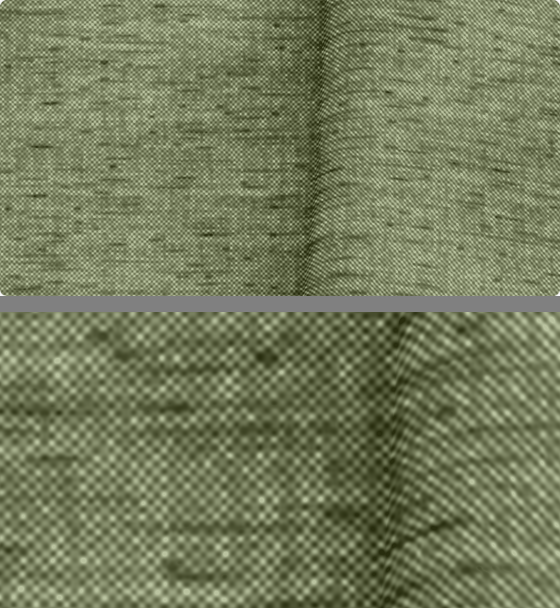
Top, the full canvas; bottom, a detail of the centre.
A Shadertoy shader for this texture:

```glsl
// Sage green woven linen with dark slubs and one soft vertical fold.

const vec3 LINEN = vec3(0.472, 0.502, 0.372);
const vec3 TONE_AXIS = vec3(1.0, 1.03, 1.0);
const vec3 BACKDROP = vec3(0.96);
const float PI = 3.14159;
const float THREADS = 119.0; // threads per canvas height

float hash(vec2 p) {
    vec3 q = fract(vec3(p.xyx) * vec3(0.1031, 0.1030, 0.0973));
    q += dot(q, q.yzx + 33.33);
    return fract((q.x + q.y) * q.z);
}

// Brightness along one thread: layered sines with random phases
float threadTone(float along, float id, float seed) {
    float phase = 6.283 * hash(vec2(id, seed));
    float phase2 = 6.283 * hash(vec2(id, seed + 7.0));
    float slow = sin(along * 0.11 + phase) + sin(along * 0.27 + phase2);
    float fine = sin(along * 0.83 + phase2 * 3.0) + sin(along * 1.71 + phase * 2.0);
    return 0.3 * slow + 0.36 * fine + hash(vec2(id, seed + 13.0)) - 0.5;
}

// Blend neighbouring threads so that their borders stay soft
float threads(float along, float across, float seed) {
    float id = floor(across);
    float blend = smoothstep(0.0, 1.0, across - id);
    return mix(threadTone(along, id, seed), threadTone(along, id + 1.0, seed), blend);
}

// Checker of thread crossings; lean favours one of its two diagonals
float crossings(vec2 weave, float lean) {
    float falling = cos(PI * (weave.x + weave.y));
    float rising = cos(PI * (weave.x - weave.y));
    return mix(rising, falling, 0.5 + 0.5 * lean);
}

// Cellular scatter of tapered horizontal slubs
float slubs(vec2 p, vec2 cell, float density, float thickness, float seed) {
    vec2 q = p / cell;
    vec2 base = floor(q);
    float cover = 0.0;
    for (int j = -1; j <= 1; j++) {
        for (int i = -1; i <= 1; i++) {
            vec2 id = base + vec2(i, j);
            vec2 centre = id + 0.2 + 0.6 * vec2(hash(id + seed), hash(id + seed + 31.0));
            float size = hash(id + seed + 57.0);
            vec2 d = (q - centre) / vec2(mix(0.2, 0.8, size * size), thickness / cell.y);
            float taper = 1.0 - smoothstep(0.3, 1.0, abs(d.x));
            float strength = step(hash(id + seed + 83.0), density) * mix(1.0, 0.6, size);
            cover = max(cover, strength * taper * exp(-d.y * d.y));
        }
    }
    return cover;
}

float creaseX(float y) {
    return 1.022 + 0.085 * y + 0.008 * sin(4.5 * y);
}

// Bend the cloth: rows climb out of the crease, then sink
vec2 drape(vec2 p, float side) {
    float d = max(side, 0.0);
    float rise = 1.0 - exp(-d / 0.085);
    vec2 bent = p + vec2(0.02 * rise, 0.15 * d - 0.08 * rise);
    vec2 sway = vec2(sin(p.y * 17.0 + p.x * 5.0), sin(p.x * 13.0 + p.y * 9.0));
    vec2 jitter = vec2(sin(p.y * 83.0 + 4.0 * sin(p.x * 31.0)), sin(p.x * 71.0 + 4.0 * sin(p.y * 37.0)));
    return bent + 0.0018 * sway + 0.0008 * jitter;
}

float foldShade(float side) {
    float left = 0.05 - 0.22 * exp(side / 0.19) - 0.045 * exp(-(side + 1.1) / 0.25);
    float right = 0.035 - 0.15 * exp(-side / 0.11);
    float crease = -0.05 * exp(-pow(side / 0.022, 2.0));
    return mix(left, right, smoothstep(-0.012, 0.018, side)) + crease;
}

float roundedBox(vec2 p, vec2 halfSize, float radius) {
    vec2 d = abs(p) - halfSize + radius;
    return length(max(d, 0.0)) + min(max(d.x, d.y), 0.0) - radius;
}

void mainImage(out vec4 fragColor, in vec2 fragCoord) {
    vec2 p = fragCoord / iResolution.y;
    float side = p.x - creaseX(p.y);
    float onFold = smoothstep(-0.01, 0.03, side);
    vec2 cloth = drape(p, side);
    vec2 weave = cloth * THREADS;

    // Plain weave with uneven weft and warp, leaning on the fold
    float weft = threads(weave.x, weave.y, 3.0);
    float warp = threads(weave.y, weave.x, 41.0);
    float lean = onFold * mix(0.3, 0.65, exp(-max(side, 0.0) / 0.2));
    float knots = crossings(weave, lean);
    float tone = knots * (0.142 + 0.055 * warp + 0.035 * weft);
    tone += 0.078 * weft + 0.05 * warp;

    // Dark slubs, broken up by the weave, and a few pale ones
    float broken = max(0.85 + 0.35 * knots + 0.6 * weft, 0.15);
    float longSlubs = slubs(cloth, vec2(0.26, 0.032), 0.42, 0.0054, 11.0);
    float shortSlubs = slubs(cloth, vec2(0.08, 0.045), 0.27, 0.007, 137.0);
    float paleSlubs = slubs(cloth, vec2(0.3, 0.045), 0.45, 0.009, 211.0);
    float haze = slubs(cloth, vec2(0.4, 0.09), 0.5, 0.022, 307.0);
    tone -= broken * (0.2 * longSlubs + 0.25 * shortSlubs);
    tone += 0.06 * paleSlubs - 0.055 * haze;

    // Broad light and the fold's shadow
    tone += 0.018 + foldShade(side) + 0.022 * sin(p.x * 5.0 + 2.0 * sin(p.y * 4.0));
    vec3 colour = LINEN + TONE_AXIS * clamp(tone, -0.32, 0.26);

    // Rounded swatch corners
    vec2 halfSize = 0.5 * iResolution.xy / iResolution.y;
    float edge = roundedBox(p - halfSize, halfSize, 0.025);
    float outside = smoothstep(-0.002, 0.003, edge);
    fragColor = vec4(mix(colour, BACKDROP, outside), 1.0);
}
```
